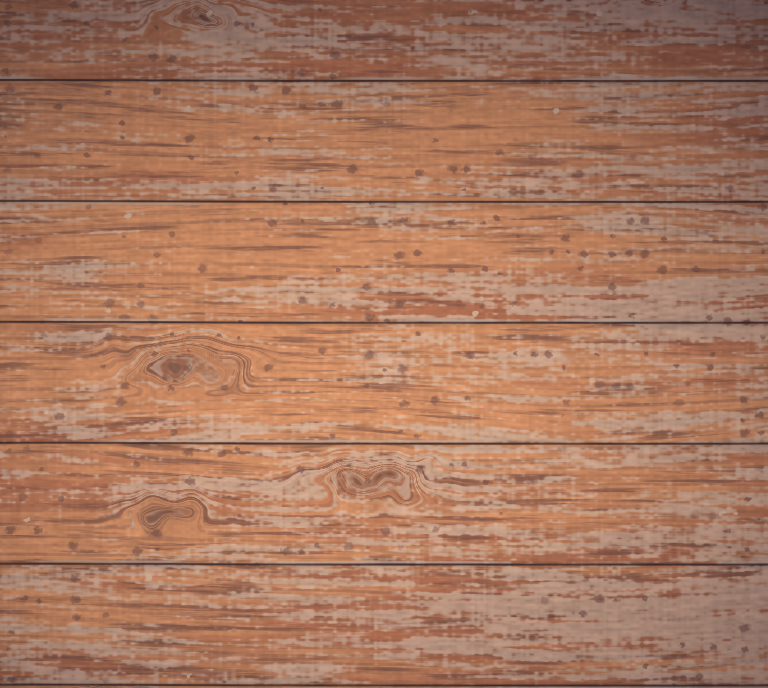
This texture is drawn by a Shadertoy shader. Its source:

```glsl
// Weathered horizontal wooden planks with knots, worn stain, spots and thin dark seams.
#define PLANKS 5.69        // planks per canvas height
#define SEAM_BASE 0.026    // height of the lowest seam, in planks
#define SEAM_HALF 0.0010   // half width of a seam, in canvas heights
#define KNOT_CHANCE 0.36
#define WEAR 0.0           // higher bares more pale wood
#define VIGNETTE 0.90
#define PALE vec3(0.81, 0.68, 0.59)
#define ORANGE vec3(0.85, 0.58, 0.41)
#define RUST vec3(0.73, 0.46, 0.34)
#define BROWN vec3(0.47, 0.32, 0.29)
#define SEAM_DARK vec3(0.25, 0.18, 0.19)

float hash(vec2 p) {
    return fract(sin(dot(p, vec2(127.1, 311.7))) * 43758.5453);
}

float noise(vec2 p) {
    vec2 i = floor(p), f = fract(p);
    f = f * f * (3.0 - 2.0 * f);
    return mix(mix(hash(i), hash(i + vec2(1, 0)), f.x),
               mix(hash(i + vec2(0, 1)), hash(i + vec2(1, 1)), f.x), f.y);
}

float fbm(vec2 p) {
    float sum = 0.0, amp = 0.533;
    for (int i = 0; i < 4; i++) {
        sum += amp * noise(p);
        p = p * 2.03 + 17.3;
        amp *= 0.5;
    }
    return sum;
}

// Irregular round marks, at most one per grid cell
float spots(vec2 p, float cells, float chance, float radius) {
    vec2 id = floor(p * cells);
    vec2 center = 0.3 + 0.4 * vec2(hash(id + 3.1), hash(id + 8.7));
    float r = length((fract(p * cells) - center) * vec2(0.8, 1.0));
    r += 0.16 * (noise(p * cells * 7.0) - 0.5);
    float size = radius * (0.5 + hash(id + 5.3));
    return step(hash(id), chance) * (1.0 - smoothstep(size * 0.5, size * 1.3, r));
}

// Bends the grain into rings round knots; returns grain height and core darkness
vec2 knottedGrain(vec2 p, float row, float aspect) {
    float grain = p.y + 0.035 * (noise(vec2(p.x * 2.3 + row * 9.0, p.y * 7.0)) - 0.5);
    float core = 0.0;
    for (int i = 0; i < 3; i++) {
        vec2 id = vec2(float(i), row + 20.0);
        vec2 center = vec2((float(i) + hash(id)) * aspect / 3.0,
                           (0.2 + 0.6 * hash(id + 4.0)) / PLANKS);
        float size = mix(0.018, 0.038, hash(id + 7.0));
        float present = step(hash(id + 11.0), KNOT_CHANCE);
        vec2 d = (p - center) / vec2(1.9, 1.0);
        d += 0.9 * size * (vec2(noise(p * 32.0 + row), noise(p * 32.0 + 40.0)) - 0.5);
        float r = length(d) / size;
        grain = mix(grain, r * size * 0.9, present * exp(-r * r));
        core += present * (0.5 * exp(-r * r * 30.0) + 0.22 * exp(-r * r * 1.6));
    }
    return vec2(grain, core);
}

void mainImage(out vec4 fragColor, in vec2 fragCoord) {
    vec2 uv = fragCoord / iResolution.xy;
    vec2 p = fragCoord / iResolution.y;
    float pixel = 1.0 / iResolution.y;

    // Plank layout, with slightly uneven seams
    float board = p.y * PLANKS - SEAM_BASE + 0.018 * (noise(vec2(p.x * 2.0, 4.0)) - 0.5);
    float row = floor(board);
    vec2 local = vec2(p.x, fract(board) / PLANKS);

    // Grain coordinates, different on every plank
    vec2 knot = knottedGrain(local, row, iResolution.x / iResolution.y);
    vec2 g = vec2(p.x + row * 13.0, knot.x + row * 3.7);
    float streak = fbm(g * vec2(4.0, 80.0));
    float fiber = noise(g * vec2(36.0, 240.0));
    float speckle = noise(p * vec2(150.0, 230.0));
    float hairline = noise(p * vec2(240.0, 18.0));
    float rings = 0.5 + 0.5 * sin(knot.x * 430.0 + 9.0 * noise(g * vec2(2.5, 16.0)));
    float broad = fbm(g * vec2(1.5, 10.0) + 31.0);

    // Stained wood
    float tone = broad + 0.5 * (streak - 0.5) - 0.24 * (uv.x - 0.5) + 0.15 * (hash(vec2(row, 2.0)) - 0.5);
    vec3 color = mix(RUST, ORANGE, smoothstep(0.30, 0.66, tone));
    color = mix(color, BROWN, 0.28 * smoothstep(0.55, 0.95, rings) * smoothstep(0.3, 0.7, streak));
    color = mix(color, BROWN, 0.6 * smoothstep(0.50, 0.76, fbm(g * vec2(9.0, 125.0) + 70.0)));

    // Stain worn away in fine broken flakes along the fibers, more to the right
    float flakes = 0.75 * fbm(g * vec2(9.0, 105.0) + 9.0) + 0.5 * fbm(g * vec2(3.0, 38.0) + 52.0);
    float wear = WEAR + 1.15 * (flakes - 0.625) + 0.5 * (0.5 - broad)
               + 0.28 * (fiber - 0.5) + 0.30 * (speckle - 0.5)
               + 0.08 * (rings - 0.5) + 0.10 * (hairline - 0.5) + 0.24 * (uv.x - 0.5);
    color = mix(color, PALE, 0.80 * smoothstep(-0.12, 0.16, wear));
    color *= 0.88 + 0.11 * fiber + 0.09 * speckle + 0.04 * hairline;

    // Knots, small dark stains and pale flecks
    color = mix(color, BROWN * 0.85, clamp(knot.y, 0.0, 0.7));
    float stained = smoothstep(0.48, 0.70, noise(p * 3.2 + 5.0));
    color = mix(color, BROWN, 0.6 * stained * spots(p, 42.0, 0.16, 0.19));
    color = mix(color, vec3(0.88, 0.76, 0.65), 0.8 * spots(p + 6.0, 34.0, 0.015, 0.13));

    // Seams: soft shadow, worn pale edge and a dark gap of varying depth
    float seam = floor(board + 0.5);
    float d = (board - seam) / PLANKS;
    float side = hash(vec2(seam, 6.0)) < 0.5 ? -1.0 : 1.0;
    color *= 1.0 - 0.30 * exp(-abs(d) / 0.0025);
    float edge = 1.0 - smoothstep(0.0006, 0.0006 + 1.5 * pixel, abs(d - side * 0.0034));
    color = mix(color, vec3(0.76, 0.69, 0.64), 0.65 * edge * smoothstep(0.25, 0.7, noise(vec2(p.x * 9.0, seam))));
    float gap = 1.0 - smoothstep(SEAM_HALF - 0.5 * pixel, SEAM_HALF + pixel, abs(d));
    color = mix(color, SEAM_DARK, gap * (0.62 + 0.28 * noise(vec2(p.x * 24.0, seam + 3.0))));

    // Plum-tinted vignette, strongest at the top
    vec2 e = (uv - vec2(0.45, 0.40)) * vec2(0.85, 1.0);
    color *= 1.0 - VIGNETTE * dot(e, e) * vec3(1.0, 1.03, 0.88);
    fragColor = vec4(color, 1.0);
}
```
